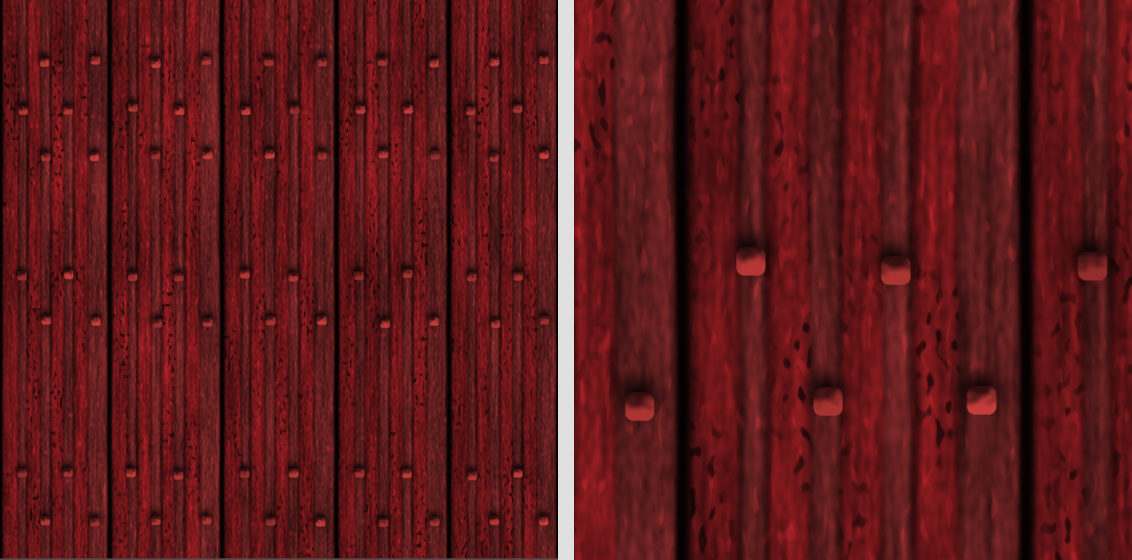
Left, the full canvas; right, a detail of the centre.
Reproduce this texture procedurally as a Shadertoy shader.

```glsl
// Five dark red weathered planks with raised battens and staggered rows of nail heads.

const float PLANKS = 5.0;
const float TAU = 6.2831853;
const float NAIL_RADIUS = 0.0115;

const vec3 PAINT = vec3(0.455, 0.088, 0.102);
const vec3 BATTEN = vec3(0.385, 0.118, 0.122);
const vec3 SOOT = vec3(0.07, 0.018, 0.02);
const vec3 NAIL_DARK = vec3(0.20, 0.05, 0.055);
const vec3 NAIL_LIT = vec3(0.72, 0.22, 0.21);
const vec3 LIP = vec3(0.36, 0.29, 0.29);

// Batten centres, half widths and nail positions across one plank
const float BATTEN_X[4] = float[](0.21, 0.42, 0.63, 0.895);
const float BATTEN_W[4] = float[](0.038, 0.044, 0.042, 0.088);
const float NAIL_X[4] = float[](0.205, 0.42, 0.627, 0.87);
// Nail rows; even rows use battens 1 and 3, odd rows use 0 and 2
const float ROW_Y[7] = float[](0.892, 0.807, 0.724, 0.510, 0.427, 0.155, 0.072);

float hash(vec2 p) {
    vec3 q = fract(vec3(p.xyx) * 0.1031);
    q += dot(q, q.yzx + 33.33);
    return fract((q.x + q.y) * q.z);
}

float cornerSlope(vec2 cell, vec2 offset) {
    float angle = TAU * hash(cell);
    return dot(vec2(cos(angle), sin(angle)), offset);
}

// Gradient noise, about -0.7 to 0.7
float noise(vec2 p) {
    vec2 i = floor(p), f = p - i;
    vec2 s = f * f * f * (f * (f * 6.0 - 15.0) + 10.0);
    vec2 e = vec2(1.0, 0.0);
    float low = mix(cornerSlope(i, f), cornerSlope(i + e, f - e), s.x);
    float high = mix(cornerSlope(i + e.yx, f - e.yx), cornerSlope(i + 1.0, f - 1.0), s.x);
    return mix(low, high, s.y);
}

float bell(float x, float width) {
    return exp(-x * x / (width * width));
}

// Painted wood: stretched grain, soft mottling and dark pitted patches
vec3 wood(vec3 base, vec2 p, float pitting) {
    float grain = 0.34 * noise(p * vec2(95.0, 5.0))
                + 0.34 * noise(p * vec2(210.0, 22.0))
                + 0.26 * noise(p * vec2(250.0, 110.0));
    float mottle = 0.28 * noise(p * vec2(14.0, 5.0));
    vec3 color = base * (1.0 + grain + mottle);
    float patches = smoothstep(-0.3, 0.4, noise(p * vec2(24.0, 9.0) + 7.0));
    float pits = smoothstep(0.12, 0.42, noise(p * vec2(170.0, 95.0) + 31.0));
    float flecks = smoothstep(0.25, 0.5, noise(p * vec2(190.0, 60.0) + 53.0));
    color = mix(color, SOOT, 0.75 * pits * patches * pitting);
    return color + vec3(0.13, 0.025, 0.025) * flecks;
}

// Flat raised strips with grooves beside them
vec3 battens(vec2 p, float u) {
    float strip = 0.0, groove = 0.0, glint = 0.0;
    float fade = 0.75 + 0.5 * noise(vec2(u * 3.0 + floor(p.x), p.y * 9.0));
    for (int i = 0; i < 4; i++) {
        float x = u - BATTEN_X[i], w = BATTEN_W[i];
        strip = max(strip, 1.0 - smoothstep(w - 0.008, w + 0.008, abs(x)));
        groove += 0.36 * bell(x + w, 0.014) + 0.55 * bell(x - w - 0.004, 0.016);
        glint += bell(x - w + 0.024, 0.012);
    }
    vec3 color = wood(mix(PAINT, BATTEN, strip), p, 1.0 - 0.75 * strip);
    color *= 1.0 + 0.13 * glint;
    return color * (1.0 - min(groove * fade, 0.8));
}

// Square-shouldered nail head lit from below; q is in nail radii
vec3 nail(vec3 color, vec2 q, float blur, float seed) {
    vec2 shade = q - vec2(-0.1, 0.4);
    color *= 1.0 - 0.85 * exp(-1.1 * dot(shade, shade));
    float d = length(max(abs(q + vec2(0.0, 0.12)) - 0.32, 0.0)) - 0.42;
    float dent = 0.5 * noise(q * 1.8 + seed * 40.0);
    float light = smoothstep(0.6, -0.5, q.y - 0.2 * q.x + dent);
    vec3 head = mix(NAIL_DARK, NAIL_LIT * (0.8 + 0.3 * seed), light);
    return mix(color, head, 1.0 - smoothstep(-blur, blur, d));
}

vec3 nailRows(vec3 color, vec2 p, float u, float plank, float pixel) {
    for (int row = 0; row < 7; row++) {
        for (int k = 0; k < 2; k++) {
            int column = 2 * k + 1 - row % 2;
            vec2 id = vec2(plank * 4.0 + float(column), float(row) + 11.0);
            vec2 jitter = vec2(hash(id), hash(id + 57.0)) - 0.5;
            vec2 offset = vec2((u - NAIL_X[column]) / PLANKS, p.y - ROW_Y[row]);
            vec2 q = (offset - jitter * vec2(0.004, 0.007)) / NAIL_RADIUS;
            if (dot(q, q) < 9.0) color = nail(color, q, pixel / NAIL_RADIUS, hash(id + 91.0));
        }
    }
    return color;
}

void mainImage(out vec4 fragColor, in vec2 fragCoord) {
    vec2 p = fragCoord / iResolution.xy;
    float pixel = 1.0 / iResolution.y;

    // Slightly uneven plank widths and wavering seams
    float x = p.x * PLANKS + 0.022 * sin(TAU * p.x) + 0.008 * noise(vec2(p.x * 5.0, p.y * 6.0));
    float plank = floor(x), u = x - plank;

    vec3 color = battens(p + vec2(plank * 3.17, plank * 1.73), u);
    color *= 0.94 + 0.14 * hash(vec2(plank, 5.0));
    color = nailRows(color, p, u, plank, pixel);

    // Seam: hard right edge, softer shadow falling on the next plank
    float seam = smoothstep(0.005, 0.045, u) * (1.0 - smoothstep(0.975, 0.995, u));
    color = mix(SOOT * 0.4, color, seam);
    color *= 1.0 - 0.35 * exp(-u * 14.0);

    // Pale lip along the bottom
    color = mix(LIP, color, smoothstep(0.003 - pixel, 0.003 + pixel, p.y));
    fragColor = vec4(clamp(color, 0.0, 1.0), 1.0);
}
```
